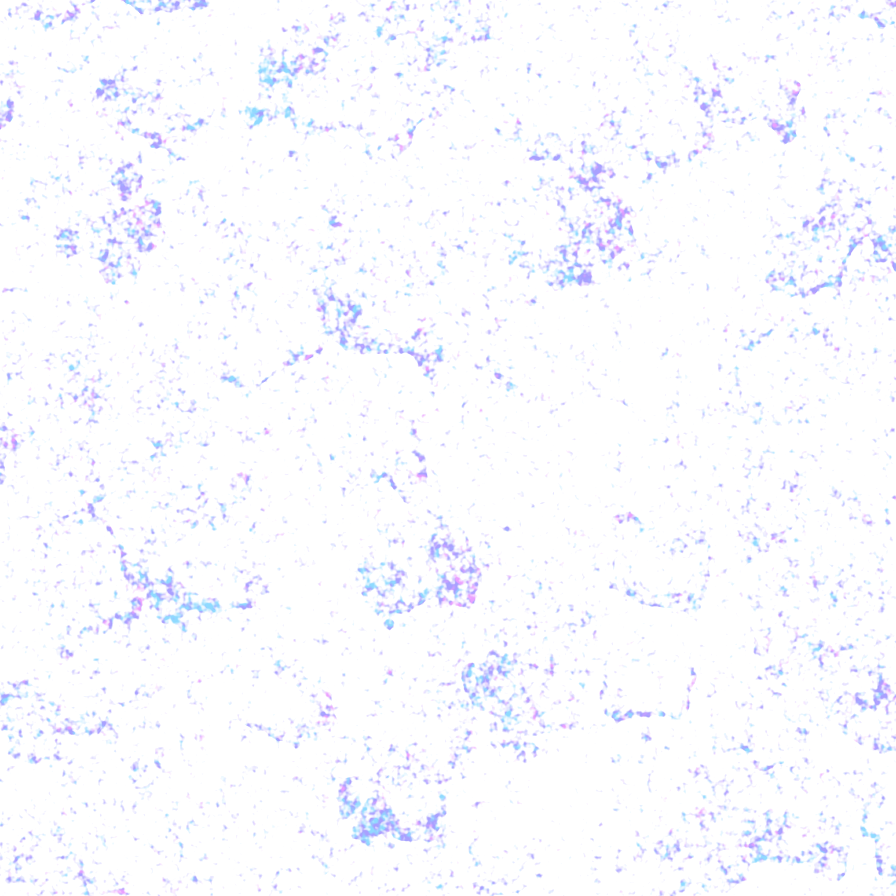
Reproduce this texture procedurally as a Shadertoy shader.

```glsl
// Pale cobbles hinted by broken, speckled rims of lavender, cyan and pink on white.

const vec3 WHITE  = vec3(1.0);
const vec3 CYAN   = vec3(0.46, 0.82, 1.0);
const vec3 VIOLET = vec3(0.58, 0.54, 1.0);
const vec3 PINK   = vec3(0.90, 0.54, 1.0);

const float STONES = 7.5;        // stones across the canvas
const float SPARSE_CUT = 2.0;    // speckle threshold on bare ground, in deviations
const float DENSE_CUT = -0.7;    // speckle threshold on the densest rims

vec2 hash22(vec2 p) {
    vec3 a = fract(p.xyx * vec3(0.1031, 0.1030, 0.0973));
    a += dot(a, a.yzx + 33.33);
    return fract((a.xx + a.yz) * a.zy);
}

vec2 gradientAt(vec2 cell) {
    float angle = 6.28318 * hash22(cell + 71.0).x;
    return vec2(cos(angle), sin(angle));
}

// Gradient noise, scaled to a deviation of about one.
float noise(vec2 p) {
    vec2 i = floor(p), f = fract(p);
    vec2 u = f * f * f * (f * (f * 6.0 - 15.0) + 10.0);
    vec2 e = vec2(1.0, 0.0);
    float low  = mix(dot(gradientAt(i), f),
                     dot(gradientAt(i + e.xy), f - e.xy), u.x);
    float high = mix(dot(gradientAt(i + e.yx), f - e.yx),
                     dot(gradientAt(i + e.xx), f - e.xx), u.x);
    return mix(low, high, u.y) * 4.6;
}

mat2 rotation(float angle) {
    float c = cos(angle), s = sin(angle);
    return mat2(c, s, -s, c);
}

// Rounded block: between an ellipse and a box, 1.0 on its outline.
float blockRadius(vec2 q, vec2 size) {
    vec2 s = q / size;
    return mix(length(s), max(abs(s.x), abs(s.y)), 0.5);
}

// Returns speckle weight (x) and hue lean (y, cyan below zero, pink above).
vec2 stoneField(vec2 p, float patchiness) {
    vec2 home = floor(p);
    vec2 field = vec2(0.0);
    for (int y = -1; y <= 1; y++)
    for (int x = -1; x <= 1; x++) {
        vec2 cell = home + vec2(x, y);
        vec2 place = hash22(cell), shape = hash22(cell + 19.0), kind = hash22(cell + 43.0);
        vec2 q = p - cell - 0.5 - 0.55 * (place - 0.5);
        float r = blockRadius(rotation(1.6 * (shape.x - 0.5)) * q,
                              vec2(0.33 + 0.20 * shape.y, 0.25 + 0.20 * place.x));

        // Rims are strongest along one side, mostly the lower one.
        float lean = -1.57 + 3.0 * (kind.x - 0.5);
        float side = dot(normalize(q + 0.0001), vec2(cos(lean), sin(lean)));
        float arc = smoothstep(-0.4, 0.85, side);
        float width = mix(0.09, 0.42, shape.x * shape.x);
        float inward = (r - 1.0) / (r < 1.0 ? width : 0.06);
        float rim = exp(-inward * inward) * (0.2 + 0.8 * arc);

        // Some stones are also filled with a patchy grain.
        float inside = 1.0 - smoothstep(0.88, 1.04, r);
        float fill = inside * smoothstep(0.2, 0.9, kind.y)
                   * smoothstep(-0.9, 1.3, patchiness + side);
        float strength = 0.2 + 0.95 * place.y * place.y;
        float density = strength * max(rim, 0.7 * fill);
        field += density * vec2(1.0, dot(q, vec2(2.2, 1.2)));
    }
    return field;
}

// Pale halo around each grain, deepening slowly towards its core.
float grainInk(float grain, float cut) {
    return 0.13 * smoothstep(cut - 0.6, cut + 0.2, grain)
         + 0.68 * smoothstep(cut - 0.1, cut + 2.2, grain);
}

vec3 tintFor(float hue) {
    vec3 cool = mix(VIOLET, CYAN, smoothstep(-0.1, 1.3, -hue));
    return mix(cool, PINK, smoothstep(0.35, 1.6, hue));
}

void mainImage(out vec4 fragColor, in vec2 fragCoord) {
    vec2 uv = fragCoord / iResolution.y;

    // Ragged stone outlines
    vec2 warp = vec2(noise(uv * 17.0), noise(uv * 17.0 + 37.0))
              + 0.6 * vec2(noise(uv * 43.0 + 11.0), noise(uv * 43.0 + 83.0));
    vec2 field = stoneField(uv * STONES + 0.05 * warp + 5.0, noise(uv * 21.0 + 7.0));
    float density = 1.0 - exp(-2.7 * field.x);

    // Fine ragged grains gathered in loose clumps
    float grain = 0.62 * noise(uv * 82.0 + 3.0) + 0.68 * noise(uv * 150.0 + 29.0)
                + 0.42 * noise(uv * 245.0 + 47.0);
    float clump = 0.42 * noise(uv * 34.0 + 53.0) + 0.25 * noise(uv * 5.0 + 13.0);
    float ink = grainInk(grain, mix(SPARSE_CUT, DENSE_CUT, density) - clump);

    // Hue drifts from cyan at the lower left to pink at the right
    float hue = 0.45 * noise(uv * 48.0 + 61.0) + 0.55 * noise(uv * 130.0 + 17.0)
              + 0.8 * field.y - 0.05;
    fragColor = vec4(mix(WHITE, tintFor(hue), ink), 1.0);
}
```
